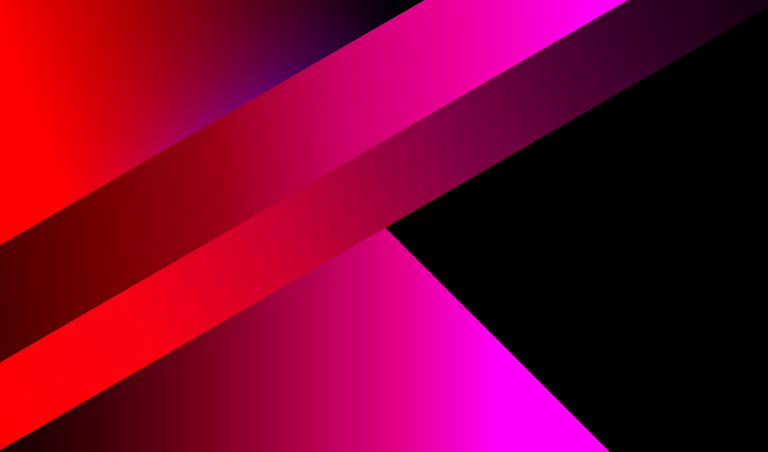
This background is drawn by a WebGL 2 fragment shader. Its source:

```glsl
#version 300 es
precision highp float;

uniform vec2 u_resolution;
out vec4 fragColor;

// Six evenly spaced stops, each holding red and blue
vec3 ramp(vec2 stops[6], float t) {
    float x = clamp(t, 0.0, 1.0) * 5.0;
    int i = min(int(x), 4);
    vec2 c = mix(stops[i], stops[i + 1], x - float(i));
    return vec3(c.x, 0.0, c.y);
}

// Antialiased half-plane: 1 where the signed distance is positive
float side(float d) {
    return clamp(d * u_resolution.y + 0.5, 0.0, 1.0);
}

// Red corner fading to black, with a violet glow above the band
vec3 cornerGlow(vec2 p, float height) {
    float red = 1.0 - 1.12 * p.x + 0.4 * (0.95 - p.y);
    float bump = smoothstep(0.08, 0.5, p.x) * (1.0 - smoothstep(0.55, 0.95, p.x));
    float violet = 0.4 * bump * exp(-7.0 * max(height, 0.0));
    return vec3(clamp(red, 0.0, 1.0), 0.0, violet);
}

void main() {
    vec2 p = gl_FragCoord.xy / u_resolution.y;
    float along = dot(p, vec2(0.866, 0.5));
    float across = dot(p, vec2(-0.5, 0.866));

    vec3 upperBand = ramp(vec2[6](
        vec2(0.28, 0.0), vec2(0.46, 0.0), vec2(0.62, 0.1),
        vec2(0.8, 0.4), vec2(0.94, 0.62), vec2(1.0, 0.95)), (p.x + 0.1 * p.y) / 1.4);
    vec3 lowerBand = ramp(vec2[6](
        vec2(1.0, 0.0), vec2(0.98, 0.07), vec2(0.78, 0.2),
        vec2(0.51, 0.27), vec2(0.25, 0.18), vec2(0.06, 0.06)), along / 2.0);
    vec3 wedge = ramp(vec2[6](
        vec2(0.08, 0.0), vec2(0.24, 0.03), vec2(0.46, 0.1),
        vec2(0.68, 0.28), vec2(0.89, 0.53), vec2(1.0, 0.98)), p.x / 1.1);

    // Stack the regions from the lower right to the upper left
    vec3 color = wedge * side((1.349 - p.x - p.y) * 0.7071);
    color = mix(color, lowerBand, side(across - 0.0035));
    color = mix(color, upperBand, side(across - 0.1715));
    color = mix(color, cornerGlow(p, across - 0.3966), side(across - 0.3966));

    fragColor = vec4(color, 1.0);
}
```
